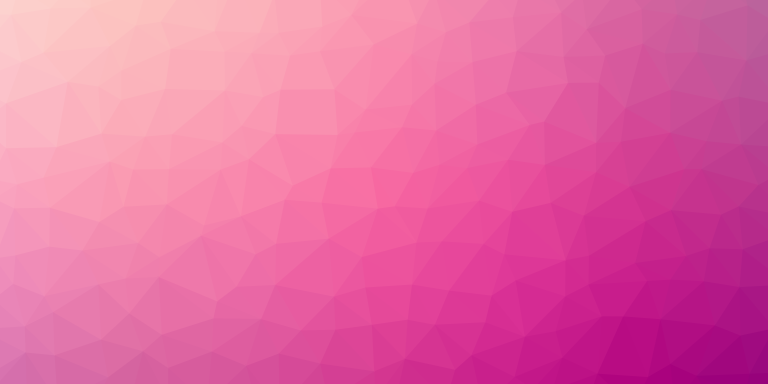
This background is drawn by a Shadertoy shader. Its source:

```glsl
// Low-poly background: a jittered grid of vertices is split into triangles,
// each filled flat with a blend of a horizontal and a vertical colour ramp
// (pale peach at the upper left, deep purple at the lower right).

const float ROWS = 10.0;     // grid cells along the canvas height
const float JITTER = 0.75;   // vertex scatter, as a share of one cell

const vec3 RAMP[7] = vec3[7](
    vec3(0.992, 0.878, 0.867),   // blush
    vec3(0.988, 0.773, 0.753),   // peach
    vec3(0.980, 0.624, 0.710),   // rose
    vec3(0.969, 0.408, 0.631),   // pink
    vec3(0.867, 0.204, 0.592),   // magenta
    vec3(0.682, 0.004, 0.494),   // berry
    vec3(0.478, 0.004, 0.467));  // purple

// Integer hash giving two values from 0 to 1.
vec2 hash2(ivec2 cell) {
    uvec2 h = uvec2(cell + 64) * 1664525u + 1013904223u;
    h.x += h.y * 1664525u;
    h.y += h.x * 1664525u;
    h ^= h >> 16u;
    h.x += h.y * 1664525u;
    h.y += h.x * 1664525u;
    h ^= h >> 16u;
    return vec2(h & 0xffffu) / 65535.0;
}

vec2 gridVertex(ivec2 cell) {
    return vec2(cell) + 0.5 + JITTER * (hash2(cell) - 0.5);
}

float cross2(vec2 a, vec2 b) {
    return a.x * b.y - a.y * b.x;
}

vec3 rampColor(float stop) {
    float s = clamp(stop, 0.0, 5.999);
    int i = int(s);
    return mix(RAMP[i], RAMP[i + 1], s - float(i));
}

// Position runs from 0 to 1 on both axes, with y upwards.
vec3 backdrop(vec2 position) {
    vec2 q = clamp(position, 0.0, 1.0);
    vec3 across = rampColor(6.0 * q.x);
    vec3 down = rampColor(1.0 + 4.0 * (1.0 - q.y));
    return mix(across, down, 0.5);
}

// Distance to the line from a to b, positive on its left.
float edgeDistance(vec2 p, vec2 a, vec2 b) {
    return cross2(b - a, p - a) / length(b - a);
}

// Flat colour weighted by coverage; corners run counterclockwise.
vec4 triangle(vec2 p, vec2 a, vec2 b, vec2 c, vec2 gridSize, float pixel) {
    float inside = min(edgeDistance(p, a, b),
                   min(edgeDistance(p, b, c), edgeDistance(p, c, a)));
    float coverage = clamp(inside / pixel + 0.5, 0.0, 1.0);
    return coverage * vec4(backdrop((a + b + c) / (3.0 * gridSize)), 1.0);
}

// Delaunay test: the angles at b and d must sum to less than half a turn.
bool splitsAlongAC(vec2 a, vec2 b, vec2 c, vec2 d) {
    float sinB = cross2(c - b, a - b), cosB = dot(c - b, a - b);
    float sinD = cross2(a - d, c - d), cosD = dot(a - d, c - d);
    return sinB * cosD + cosB * sinD >= 0.0;
}

vec4 quad(vec2 p, ivec2 cell, vec2 gridSize, float pixel) {
    vec2 a = gridVertex(cell);
    vec2 b = gridVertex(cell + ivec2(1, 0));
    vec2 c = gridVertex(cell + ivec2(1, 1));
    vec2 d = gridVertex(cell + ivec2(0, 1));
    if (splitsAlongAC(a, b, c, d)) {
        return triangle(p, a, b, c, gridSize, pixel)
             + triangle(p, a, c, d, gridSize, pixel);
    }
    return triangle(p, a, b, d, gridSize, pixel)
         + triangle(p, b, c, d, gridSize, pixel);
}

void mainImage(out vec4 fragColor, in vec2 fragCoord) {
    float pixel = ROWS / iResolution.y;
    vec2 p = fragCoord * pixel;
    vec2 gridSize = iResolution.xy * pixel;
    ivec2 home = ivec2(floor(p - 0.5));

    // Gather the quads that can reach this point.
    vec4 sum = vec4(0.0);
    for (int y = -1; y <= 1; y++) {
        for (int x = -1; x <= 1; x++) {
            sum += quad(p, home + ivec2(x, y), gridSize, pixel);
        }
    }
    fragColor = vec4(sum.rgb / max(sum.a, 0.001), 1.0);
}
```
